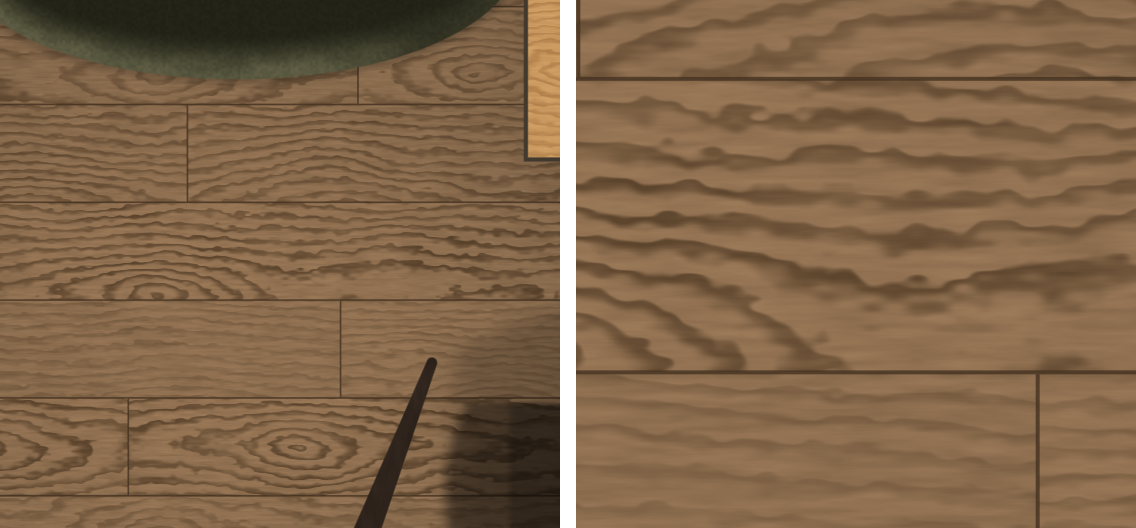
Left: the whole. Right: its middle third, enlarged.
Write a Shadertoy shader that draws this texture.

```glsl
// Oak plank floor with a dark green seat edge, a tapered leg, its shadow and a framed sample.
// Planks are stacked rows; the grain is the contour lines of a warped field around a heart
// in each board. The objects over the floor are simple distance functions.

const float ROW_HEIGHT = 0.1853;
const float FIRST_SEAM = 0.061;
const float SEAM_HALF_WIDTH = 0.0011;
const float RING_DENSITY = 25.0;
const float RING_REACH = 0.16;
const float RING_WARP = 2.6;
const float NO_JOINT = -1.0;

// Per row, bottom up: joint x, heart x, heart height within the row, ring strength
const vec4 ROWS[7] = vec4[7](
    vec4(NO_JOINT, 0.30, 0.60, 0.50),
    vec4(0.243, 0.57, 0.48, 0.95),
    vec4(0.645, 0.95, -0.30, 0.40),
    vec4(NO_JOINT, 0.297, 0.03, 1.00),
    vec4(0.355, 0.65, -0.15, 0.75),
    vec4(0.678, 0.90, 0.30, 0.70),
    vec4(NO_JOINT, 0.95, 0.20, 0.50));

const vec3 OAK_LIGHT = vec3(0.595, 0.467, 0.340);
const vec3 OAK_DARK = vec3(0.350, 0.260, 0.170);
const vec3 SEAM_COLOR = vec3(0.260, 0.190, 0.125);
const vec3 SAMPLE_LIGHT = vec3(0.830, 0.640, 0.410);
const vec3 SAMPLE_DARK = vec3(0.640, 0.440, 0.240);
const vec3 FRAME_COLOR = vec3(0.260, 0.225, 0.180);
const vec3 SEAT_DARK = vec3(0.135, 0.135, 0.090);
const vec3 SEAT_RIM = vec3(0.355, 0.350, 0.255);
const vec3 LEG_COLOR = vec3(0.180, 0.140, 0.110);

const vec2 SEAT_CENTER = vec2(0.449, 1.083);
const vec2 SEAT_RADII = vec2(0.532, 0.2334);
const vec2 LEG_TIP = vec2(0.818, 0.313);
const vec2 LEG_BASE = vec2(0.697, 0.0);
const vec2 FRAME_CORNER = vec2(0.992, 0.694);
const float FRAME_WIDTH = 0.008;

float hash(vec2 p) {
    return fract(sin(dot(p, vec2(127.1, 311.7))) * 43758.5453);
}

float noise(vec2 p) {
    vec2 i = floor(p), f = fract(p);
    f = f * f * (3.0 - 2.0 * f);
    return mix(mix(hash(i), hash(i + vec2(1, 0)), f.x),
               mix(hash(i + vec2(0, 1)), hash(i + vec2(1, 1)), f.x), f.y);
}

float fbm(vec2 p) {
    float sum = 0.0, amp = 0.5;
    for (int k = 0; k < 4; k++) {
        sum += amp * noise(p);
        p = p * 2.03 + 17.3;
        amp *= 0.5;
    }
    return sum;
}

// Darkness of the grain: arched rings near the heart, long lines away from it
float grain(vec2 p, vec2 heart, float strength, float seed) {
    vec2 q = p - heart;
    vec2 bent = vec2(RING_REACH * tanh(q.x / RING_REACH), q.y * 2.2);
    float field = length(bent) * RING_DENSITY;
    field += RING_WARP * (fbm(p * vec2(5.0, 11.0) + seed) - 0.5);
    field += 0.35 * (noise(p * vec2(70.0, 150.0) + seed) - 0.5);
    float phase = fract(field);
    float ring = smoothstep(0.35, 0.80, phase) * (1.0 - smoothstep(0.84, 1.0, phase));
    ring *= 0.35 + 0.85 * fbm(p * vec2(7.0, 20.0) + seed + 40.0);
    float pores = fbm(p * vec2(28.0, 210.0) + seed) - 0.45;
    return clamp(0.16 + ring * strength * 0.9 + pores * 0.45, 0.0, 1.0);
}

vec3 plankFloor(vec2 p, float px) {
    float level = (p.y - FIRST_SEAM) / ROW_HEIGHT;
    float row = floor(level);
    vec4 spec = ROWS[int(clamp(row + 1.0, 0.0, 6.0))];
    bool leftBoard = p.x < spec.x;
    float seed = 13.0 * hash(vec2(row, leftBoard ? 1.0 : 2.0)) + row * 7.0;
    float rowBottom = FIRST_SEAM + row * ROW_HEIGHT;
    vec2 heart = vec2(spec.y - (leftBoard ? 0.6 : 0.0), rowBottom + spec.z * ROW_HEIGHT);

    vec3 color = mix(OAK_LIGHT, OAK_DARK, grain(p, heart, spec.w, seed));
    color *= 0.97 + 0.06 * hash(vec2(seed, 3.0));
    float rowEdge = (0.5 - abs(fract(level) - 0.5)) * ROW_HEIGHT;
    float edge = min(rowEdge, abs(p.x - spec.x));
    float seam = 1.0 - smoothstep(SEAM_HALF_WIDTH - 0.5 * px, SEAM_HALF_WIDTH + px, edge);
    return mix(color, SEAM_COLOR, 0.8 * seam);
}

// Share of light left by the room, the soft upper shadow and the deep corner shadow
float lighting(vec2 p) {
    float light = 1.03 - 0.22 * dot(p - vec2(0.4, 0.45), p - vec2(0.4, 0.45));
    float slope = 0.325 + 0.36 * (p.x - 0.83);
    float soft = smoothstep(0.80, 0.92, p.x) * (1.0 - smoothstep(slope - 0.03, slope + 0.04, p.y));
    float left = 0.835 + 2.2 * pow(max(p.y - 0.10, 0.0), 2.0);
    float deep = smoothstep(left - 0.008, left + 0.03, p.x) * (1.0 - smoothstep(0.228, 0.243, p.y));
    float core = deep * smoothstep(0.955, 0.975, p.x);
    return light * (1.0 - 0.20 * soft) * (1.0 - 0.40 * deep) * (1.0 - 0.22 * core);
}

void mainImage(out vec4 fragColor, in vec2 fragCoord) {
    float px = 1.0 / iResolution.y;
    vec2 p = fragCoord * px;
    vec3 color = plankFloor(p, px) * lighting(p);

    // Framed pale sample
    vec2 inset = vec2(p.x - FRAME_CORNER.x, p.y - FRAME_CORNER.y);
    float inside = min(inset.x, inset.y);
    vec3 pale = mix(SAMPLE_LIGHT, SAMPLE_DARK, grain(p, vec2(1.08, 0.86), 0.6, 5.0));
    vec3 framed = mix(FRAME_COLOR, pale, smoothstep(-px, px, inside - FRAME_WIDTH));
    color = mix(color, framed, smoothstep(-px, px, inside));

    // Seat: elliptical edge with a worn, lighter rim
    vec2 e = (p - SEAT_CENTER) / SEAT_RADII;
    float seatEdge = (1.0 - length(e)) * length(e) / max(length(e / SEAT_RADII), 0.001);
    float rim = (1.0 - smoothstep(0.0, 0.085, seatEdge)) * (1.0 - 0.7 * smoothstep(0.60, 0.86, p.x));
    float wear = 0.65 + 0.7 * fbm(p * vec2(14.0, 22.0));
    vec3 seat = mix(SEAT_DARK, SEAT_RIM, clamp(rim * wear, 0.0, 1.0));
    seat *= 0.92 + 0.16 * noise(p * 190.0);
    color *= 1.0 - 0.18 * smoothstep(-0.02, 0.0, seatEdge);
    color = mix(color, seat, smoothstep(-px, px, seatEdge));

    // Tapered leg with a rounded tip
    vec2 axis = LEG_BASE - LEG_TIP;
    float along = max(dot(p - LEG_TIP, axis) / dot(axis, axis), 0.0);
    float legEdge = length(p - LEG_TIP - axis * along) - mix(0.010, 0.0245, along);
    vec3 leg = LEG_COLOR * (0.8 + 0.4 * fbm(p * vec2(90.0, 25.0)));
    color = mix(color, leg, 1.0 - smoothstep(-px, px, legEdge));

    fragColor = vec4(color, 1.0);
}
```
